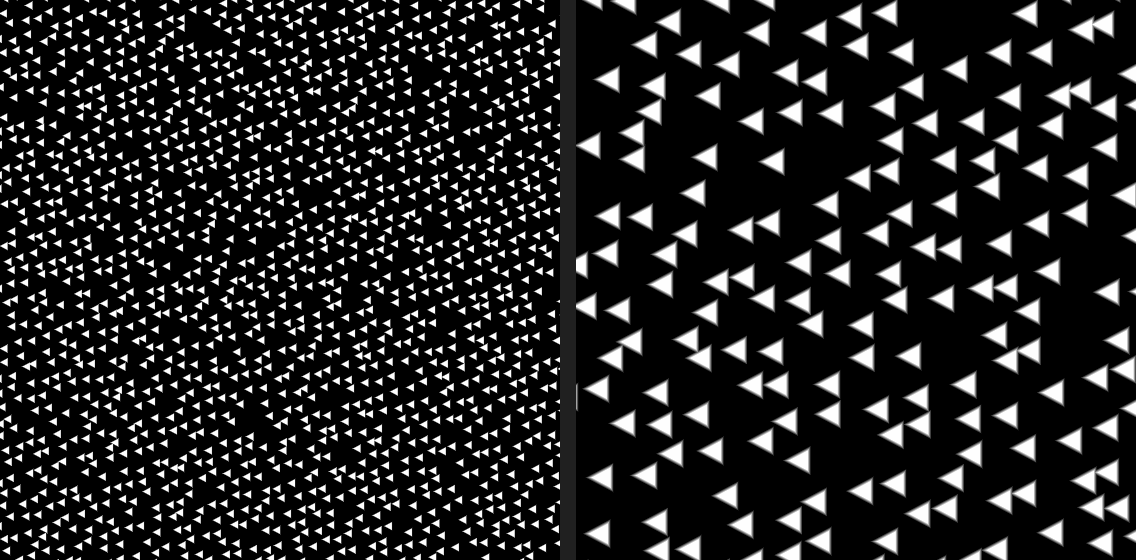
Left, the full canvas; right, a detail of the centre.
This pattern is drawn by a three.js fragment shader. Its source:

```glsl
// Draws small white triangles pointing left, scattered loosely over black.
varying vec2 vUv;

const vec3 BACKGROUND = vec3(0.0);
const vec3 GRAIN_COLOR = vec3(0.995);
const float CELLS = 40.0;
const float LATTICE_ANGLE = 0.29;
const float JITTER = 0.56;
const float KEEP_SHARE = 0.9;
const vec2 GRAIN_SIZE = vec2(0.0139, 0.0147);
const float EDGE_WIDTH = 0.002;

vec3 hash32(vec2 p) {
  vec3 q = fract(p.xyx * vec3(0.1031, 0.1030, 0.0973));
  q += dot(q, q.yxz + 33.33);
  return fract((q.xxy + q.yzz) * q.zyx);
}

mat2 rotation(float angle) {
  float c = cos(angle);
  float s = sin(angle);
  return mat2(c, s, -s, c);
}

// Signed distance to a triangle with its tip on the left
float leftTriangle(vec2 p, vec2 size) {
  vec2 fromTip = vec2(p.x + 0.5 * size.x, abs(p.y));
  float slant = dot(fromTip, normalize(vec2(-0.5 * size.y, size.x)));
  return max(slant, p.x - 0.5 * size.x);
}

// Distance to the nearest grain on a turned, jittered lattice
float scatteredGrains(vec2 uv, float cells, float angle, vec2 size) {
  mat2 turn = rotation(angle);
  vec2 lattice = (uv * turn) * cells;
  vec2 home = floor(lattice);
  float nearest = 1.0;
  for (int j = -1; j <= 1; j++) {
    for (int i = -1; i <= 1; i++) {
      vec2 cell = home + vec2(float(i), float(j));
      vec3 rnd = hash32(cell + 137.0);
      vec2 center = cell + 0.5 + JITTER * (rnd.xy - 0.5);
      vec2 offset = turn * (lattice - center) / cells;
      float d = leftTriangle(offset, size);
      nearest = min(nearest, rnd.z < KEEP_SHARE ? d : 1.0);
    }
  }
  return nearest;
}

void main() {
  float d = scatteredGrains(vUv, CELLS, LATTICE_ANGLE, GRAIN_SIZE);
  float coverage = clamp(0.5 - d / EDGE_WIDTH, 0.0, 1.0);
  gl_FragColor = vec4(mix(BACKGROUND, GRAIN_COLOR, coverage), 1.0);
}
```
